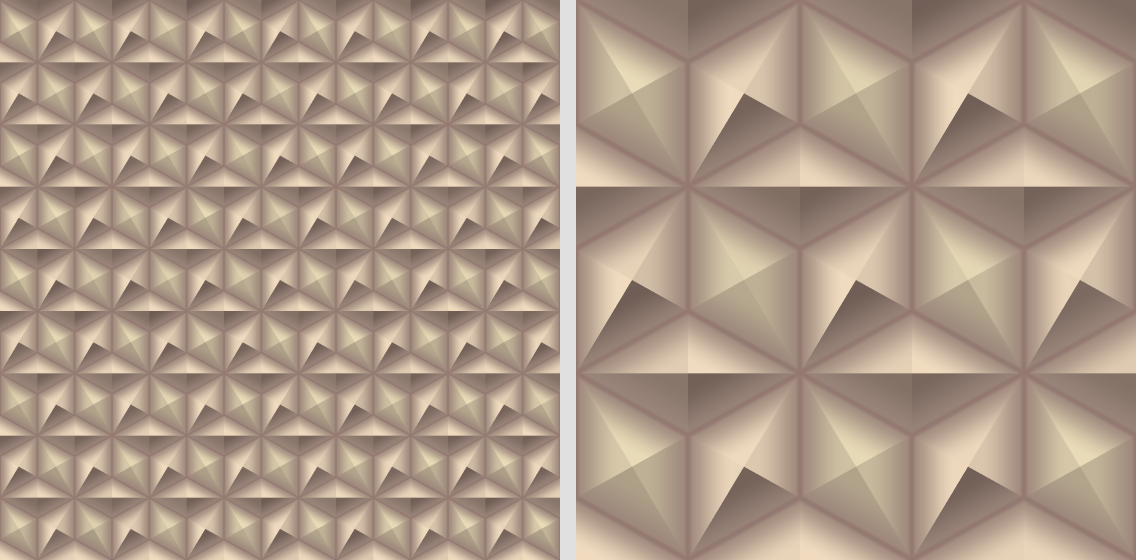
Left, the full canvas; right, a detail of the centre.
This pattern is drawn by a WebGL 2 fragment shader. Its source:

```glsl
#version 300 es
precision highp float;
// Relief of shallow rhombic pyramids laid along the edges of a triangular lattice.
// Each half-column cell is mirrored to one canonical layout, split into six facets,
// and every facet fades from its lit ridge colour to a mauve valley.

#define COLUMNS 7.5
#define ROWS 9.0
#define DARK vec3(0.43, 0.36, 0.33)
#define LIGHT vec3(0.94, 0.86, 0.75)
#define VALLEY vec3(0.61, 0.525, 0.48)
#define SEAM_COLOR vec3(0.55, 0.43, 0.41)
#define SEAM_WIDTH 0.09
#define OLIVE_TINT vec3(0.97, 1.0, 0.96)
#define FADE_LENGTH 0.8
#define VARIATION 0.10
#define SAMPLES 3

uniform vec2 u_resolution;
out vec4 outColor;

float hash(vec2 p) {
    vec3 q = fract(vec3(p.xyx) * 0.1031);
    q += dot(q, q.yzx + 33.33);
    return fract((q.x + q.y) * q.z);
}

// Colour at a lattice position: x in columns, y in rows counted downward.
vec3 relief(vec2 p) {
    vec2 grid = vec2(p.x * 2.0, p.y);
    vec2 cell = floor(grid);
    vec2 f = grid - cell;
    bool mirrored = mod(cell.x + cell.y, 2.0) > 0.5;
    if (mirrored) f.x = 1.0 - f.x;

    // Height above the two slanted valleys; both reach 1 at a pyramid apex.
    float upper = 3.0 * f.y - f.x;
    float lower = 2.0 + f.x - 3.0 * f.y;
    float height, light, id;
    vec3 tint = vec3(1.0);

    if (upper < 0.0) {
        // Shaded underside of a horizontal pyramid.
        height = -upper;
        light = mirrored ? 0.05 : 0.17;
        id = 0.0;
    } else if (lower < 0.0) {
        // Lit top of a horizontal pyramid.
        height = -lower;
        light = mirrored ? 0.90 : 1.0;
        id = 1.0;
    } else {
        // Four facets of a slanted pyramid, parted by its two diagonals.
        bool outer = f.x > f.y;
        bool above = 3.0 * f.y + f.x < 2.0;
        vec4 lights = mirrored ? vec4(0.95, 1.0, 0.80, 0.06)
                               : vec4(0.97, 0.70, 0.82, 0.56);
        vec2 pair = outer ? lights.xy : lights.zw;
        light = above ? pair.x : pair.y;
        height = min(min(upper, lower), 2.0 * min(f.x, 1.0 - f.x));
        id = 2.0 + (outer ? 0.0 : 1.0) + (above ? 0.0 : 2.0);
        if (!mirrored) tint = OLIVE_TINT;
    }

    // Slight tone shift from facet to facet.
    light += VARIATION * (hash(cell + id * 17.0) - 0.5);
    vec3 facet = mix(DARK, LIGHT, clamp(light, 0.0, 1.0)) * tint;

    // Soft valley shading and a narrow mauve seam.
    vec3 color = mix(VALLEY, facet, smoothstep(-0.1, FADE_LENGTH, height));
    float seam = 1.0 - smoothstep(0.0, SEAM_WIDTH, height);
    return mix(color, SEAM_COLOR, 0.6 * seam);
}

void main() {
    // Average a small grid of subsamples to smooth all facet edges.
    vec3 sum = vec3(0.0);
    for (int j = 0; j < SAMPLES; j++) {
        for (int i = 0; i < SAMPLES; i++) {
            vec2 offset = (vec2(i, j) + 0.5) / float(SAMPLES) - 0.5;
            vec2 uv = (gl_FragCoord.xy + offset) / u_resolution;
            sum += relief(vec2(uv.x, 1.0 - uv.y) * vec2(COLUMNS, ROWS));
        }
    }
    outColor = vec4(sum / float(SAMPLES * SAMPLES), 1.0);
}
```
